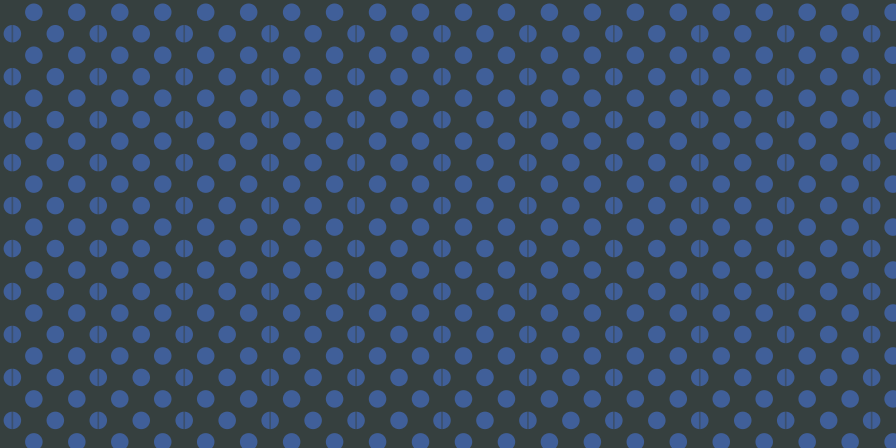
Write a Shadertoy shader that draws this pattern.

```glsl
// Staggered polka dots: two square lattices of discs, offset by half a pitch,
// on a dark slate ground. Every second column of one lattice carries a thin
// vertical seam, visible only where it crosses the discs.

const vec3 GROUND = vec3(0.212, 0.250, 0.248);
const vec3 DOT_BLUE = vec3(0.250, 0.373, 0.600);

// All lengths are fractions of the canvas height.
const float PITCH = 0.0959;
const float DOT_RADIUS = 0.0195;
const float SEAM_HALF_WIDTH = 0.0019;
const float SEAM_STRENGTH = 0.5;
const vec2 ANCHOR = vec2(0.0276, 0.9247);

// Offset from the nearest multiple of the period.
vec2 nearestOffset(vec2 p, float period) {
    return p - period * round(p / period);
}

// Signed distance to a square lattice of discs.
float discLattice(vec2 p, float pitch, float radius) {
    return length(nearestOffset(p, pitch)) - radius;
}

// Coverage of a shape, smoothed across one pixel.
float coverage(float signedDistance, float pixel) {
    return clamp(0.5 - signedDistance / pixel, 0.0, 1.0);
}

void mainImage(out vec4 fragColor, in vec2 fragCoord) {
    float pixel = 1.0 / iResolution.y;
    vec2 p = fragCoord * pixel - ANCHOR;

    // Two interleaved lattices
    float dots = min(discLattice(p, PITCH, DOT_RADIUS),
                     discLattice(p + 0.5 * PITCH, PITCH, DOT_RADIUS));
    float dotMask = coverage(dots, pixel);

    // Seam through every second column
    float seam = abs(nearestOffset(p, 2.0 * PITCH).x) - SEAM_HALF_WIDTH;
    float seamMask = SEAM_STRENGTH * coverage(seam, pixel);

    vec3 color = mix(GROUND, DOT_BLUE, dotMask * (1.0 - seamMask));
    fragColor = vec4(color, 1.0);
}
```
